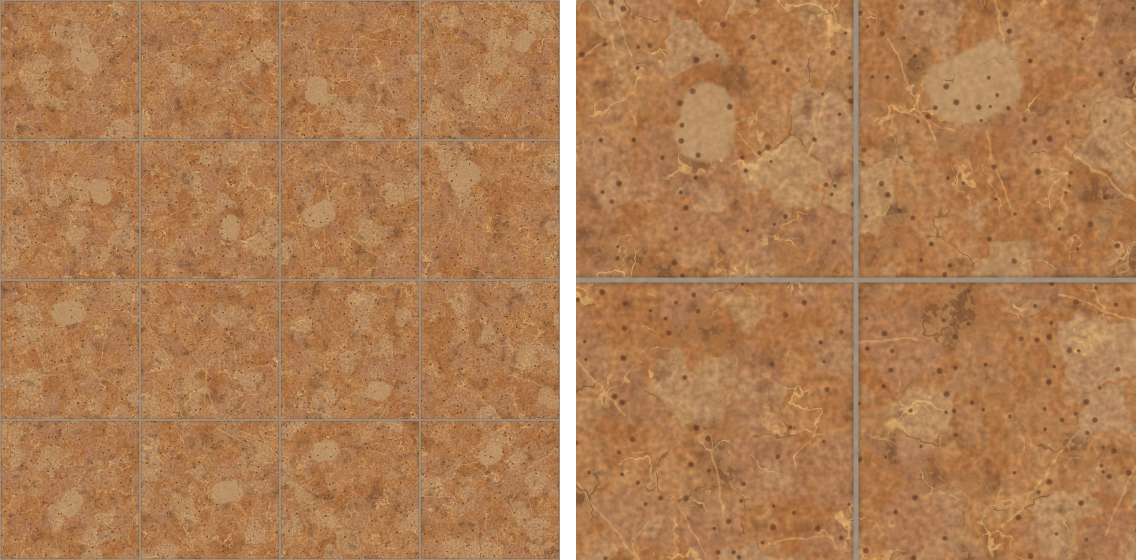
Left: the whole. Right: its middle third, enlarged.
Write a WebGL 1 fragment shader that draws this texture.

```glsl
precision highp float;
// Four by four polished terracotta marble tiles with pale clasts, gold veins, dark stains and thin grey grout.
uniform vec2 u_resolution;

const float TILES = 4.0;
const float GROUT_HALF = 0.0054;   // in tile widths, like all sizes below
const float VEIN_HALF = 0.0035;
const float SLAB_CHANCE = 0.8;
const float STAIN_AMOUNT = 0.62;
const float GRAIN_AMOUNT = 0.13;
const int SCRATCHES = 9;
const vec3 RUST = vec3(0.655, 0.425, 0.245);
const vec3 TAN = vec3(0.725, 0.525, 0.340);
const vec3 ROSE = vec3(0.675, 0.480, 0.345);
const vec3 SAND = vec3(0.735, 0.585, 0.420);
const vec3 UMBER = vec3(0.380, 0.235, 0.145);
const vec3 GOLD = vec3(0.840, 0.655, 0.415);
const vec3 GROUT = vec3(0.610, 0.565, 0.510);

vec2 hash2(vec2 p) {
  vec3 q = fract(p.xyx * vec3(0.1031, 0.1030, 0.0973));
  q += dot(q, q.yzx + 33.33);
  return fract((q.xx + q.yz) * q.zy);
}

float corner(vec2 cell, vec2 offset) {
  float a = 6.2832 * hash2(cell).x;
  return dot(vec2(cos(a), sin(a)), offset);
}

float gradientNoise(vec2 p) {
  vec2 i = floor(p), f = fract(p);
  vec2 u = f * f * f * (f * (f * 6.0 - 15.0) + 10.0);
  vec2 e = vec2(1.0, 0.0);
  float low = mix(corner(i, f), corner(i + e, f - e), u.x);
  float high = mix(corner(i + e.yx, f - e.yx), corner(i + 1.0, f - 1.0), u.x);
  return 1.4 * mix(low, high, u.y);
}

float fbm(vec2 p) {
  float sum = 0.0, gain = 0.55;
  for (int i = 0; i < 4; i++) {
    sum += gain * gradientNoise(p);
    p = mat2(1.6, 1.2, -1.2, 1.6) * p + 7.3;
    gain *= 0.55;
  }
  return sum;
}

// Cells: x = distance to centre, y = distance to border, zw = random values of the cell
vec4 cells(vec2 p) {
  vec2 base = floor(p), nearestCell = base;
  float nearest = 9.0, second = 9.0;
  for (int y = -1; y <= 1; y++) {
    for (int x = -1; x <= 1; x++) {
      vec2 cell = base + vec2(float(x), float(y));
      float d = length(cell + 0.1 + 0.8 * hash2(cell) - p);
      if (d < nearest) {
        second = nearest;
        nearest = d;
        nearestCell = cell;
      } else second = min(second, d);
    }
  }
  return vec4(nearest, 0.5 * (second - nearest), hash2(nearestCell + 91.7));
}

mat2 rotation(float a) {
  return mat2(cos(a), sin(a), -sin(a), cos(a));
}

float lineMask(float d, float halfWidth, float px) {
  return 1.0 - smoothstep(halfWidth - 0.5 * px, halfWidth + 0.8 * px, d);
}

// Long, nearly straight hairlines placed at random in each tile
float scratches(vec2 f, vec2 id, vec2 warp, float px) {
  float mask = 0.0;
  for (int i = 0; i < SCRATCHES; i++) {
    vec2 seed = id * 13.0 + float(i) * 5.7;
    vec2 shape = hash2(seed + 40.0);
    vec2 q = rotation(6.2832 * shape.x) * (f - hash2(seed) + warp);
    float d = length(vec2(max(abs(q.x) - mix(0.05, 0.2, shape.y), 0.0), q.y));
    mask = max(mask, lineMask(d, VEIN_HALF * 0.7, px));
  }
  return mask;
}

vec3 marble(vec2 f, vec2 id, float px) {
  vec2 p = f + 40.0 * hash2(id + 3.1);
  vec2 warp = vec2(fbm(p * 9.0), fbm(p * 9.0 + 31.0));
  float cloud = fbm(p * 5.0 + 0.6 * warp);
  float mottle = fbm(p * 17.0 + 11.0);
  float grain = gradientNoise(p * 58.0) + 0.6 * gradientNoise(p * 103.0);
  vec3 col = mix(RUST, TAN, smoothstep(-0.55, 0.55, cloud + 0.7 * mottle));

  // Angular clasts in two sizes
  vec4 large = cells(p * 6.5 + 0.45 * warp);
  vec4 small = cells(p * 14.0 + 0.9 * warp + 19.0);
  float body = smoothstep(0.01, 0.07, large.y);
  col = mix(col, ROSE, 0.65 * body * step(0.62, large.w));
  col = mix(col, SAND, 0.65 * body * step(0.84, large.z));
  col = mix(col, mix(ROSE, SAND, small.w), 0.5 * smoothstep(0.01, 0.08, small.y) * step(0.76, small.z));

  // Brown stains, broken up by finer mottling
  float stain = smoothstep(0.08, 0.65, fbm(p * 5.5 + 57.0) + 0.45 * mottle);
  float fleck = smoothstep(0.12, 0.6, fbm(p * 12.0 + 83.0));
  col = mix(col, UMBER, STAIN_AMOUNT * max(stain * smoothstep(-0.4, 0.4, grain + mottle), 0.6 * fleck));

  // One worn pale slab in most tiles
  vec2 place = hash2(id + 71.0), look = hash2(id + 29.0);
  vec2 q = rotation(6.2832 * place.y) * (f - mix(vec2(0.2), vec2(0.8), place)) + 0.022 * warp;
  vec2 box = abs(q) - vec2(0.11, 0.078) * mix(0.8, 1.1, look.y);
  float slab = 1.0 - smoothstep(-0.008, 0.01, max(max(box.x, box.y), 0.75 * (box.x + box.y) + 0.03));
  slab *= step(look.x, SLAB_CHANCE);
  col = mix(col, SAND + 0.025 * mottle, 0.85 * slab);

  // Gold veins: crackle borders, wandering ridges and hairlines, all interrupted
  float gaps = smoothstep(0.0, 0.3, fbm(p * 6.0 + 23.0));
  float crackle = lineMask(cells(p * 5.0 + 0.5 * warp + 47.0).y / 5.0, VEIN_HALF, px);
  float ridge = lineMask(abs(gradientNoise(p * 7.0 + 0.5 * warp + 5.0)) / 9.0, VEIN_HALF * 0.7, px);
  float hairline = scratches(f, id, 0.02 * warp, px);
  float veins = max(max(crackle, 0.7 * ridge) * gaps, 0.65 * hairline);
  col = mix(col, GOLD, 0.75 * veins * (1.0 - 0.8 * slab));

  // Dark pits, a few thin cracks and overall grain
  vec4 pit = cells(p * 27.0 + 13.0);
  float pits = step(0.82, pit.z) * (1.0 - smoothstep(0.08, 0.24, pit.x / mix(0.6, 1.2, pit.w)));
  float crack = lineMask(large.y / 6.5, VEIN_HALF * 0.5, px) * smoothstep(0.1, 0.4, cloud);
  col = mix(col, UMBER, max(0.7 * pits, 0.45 * crack));
  return col * (1.0 + GRAIN_AMOUNT * grain * (1.0 - 0.5 * slab));
}

void main() {
  vec2 g = gl_FragCoord.xy / u_resolution * TILES;
  float px = TILES / min(u_resolution.x, u_resolution.y);
  vec2 f = fract(g);
  vec2 toEdge = 0.5 - abs(f - 0.5);
  float edge = min(toEdge.x, toEdge.y);
  vec3 col = marble(f, floor(g), px);
  col *= 1.0 - 0.14 * (1.0 - smoothstep(GROUT_HALF, GROUT_HALF + 0.012, edge));
  vec3 joint = GROUT * (1.0 + 0.06 * gradientNoise(g * 40.0));
  col = mix(col, joint, lineMask(edge, GROUT_HALF, px));
  gl_FragColor = vec4(col, 1.0);
}
```
